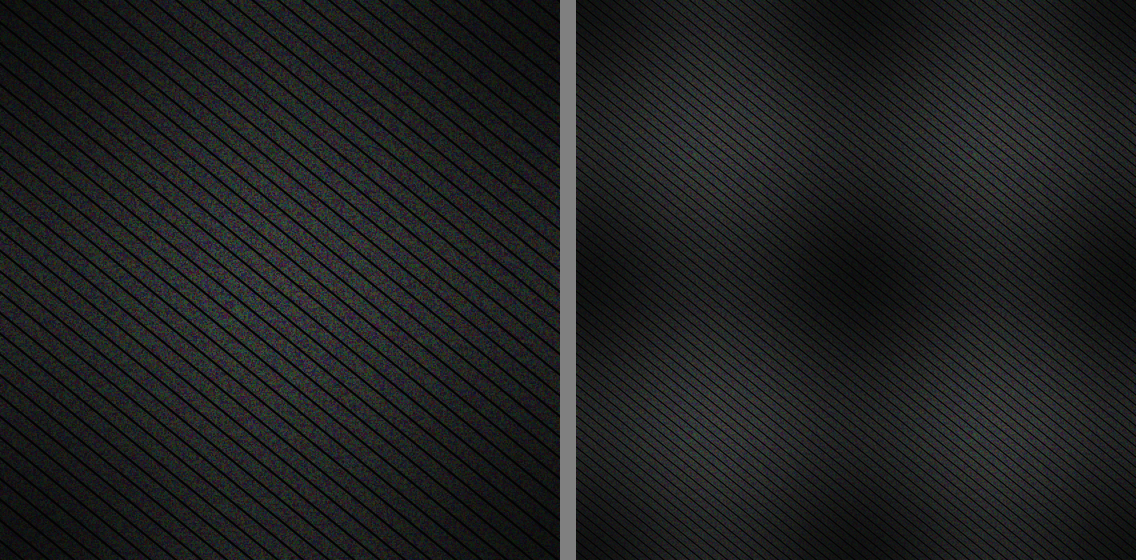
Left: one tile. Right: repeated 2 by 2.
Write a WebGL 1 fragment shader that draws this pattern.

```glsl
precision highp float;
// Dark diagonal pinstripes over fine coloured grain, lit softly from the centre.

uniform vec2 u_resolution;

const vec2  STRIPE_REPEATS  = vec2(22.0, 27.0); // whole counts across and down
const float STRIPE_PHASE    = 0.08;
const float LINE_HALF_WIDTH = 0.0019;           // in canvas widths
const float LINE_SOFTNESS   = 0.0013;
const vec3  LINE_COLOR      = vec3(0.008);
const vec3  CENTRE_COLOR    = vec3(0.208, 0.216, 0.216);
const vec3  CORNER_COLOR    = vec3(0.062, 0.065, 0.065);
const float GRAIN_CELLS     = 420.0;            // whole count, so the grain wraps
const float GRAIN_SHARPNESS = 7.0;
const float GRAIN_STRENGTH  = 0.70;
const float GRAIN_EVENNESS  = 0.2;              // share of brightness removed from the grain
const float TAU             = 6.2831853;

vec3 hash3(vec2 cell) {
  vec3 p = fract(cell.xyx * vec3(0.1031, 0.1030, 0.0973));
  p += dot(p, p.yxz + 33.33);
  return fract((p.xxy + p.yzz) * p.zyx);
}

// Smooth cellular noise: each jittered point spreads its own random colour.
vec3 colourGrain(vec2 uv) {
  vec2 p = uv * GRAIN_CELLS;
  vec2 base = floor(p);
  vec3 colourSum = vec3(0.0);
  float weightSum = 0.0;
  for (int j = -1; j <= 1; j++) {
    for (int i = -1; i <= 1; i++) {
      vec2 cell = base + vec2(float(i), float(j));
      vec2 wrapped = mod(cell, GRAIN_CELLS);
      vec2 offset = cell + 0.2 + 0.6 * hash3(wrapped + 517.0).xy - p;
      float weight = exp(-GRAIN_SHARPNESS * dot(offset, offset));
      colourSum += weight * hash3(wrapped);
      weightSum += weight;
    }
  }
  vec3 grain = 2.0 * colourSum / weightSum - 1.0;
  return grain - GRAIN_EVENNESS * dot(grain, vec3(1.0 / 3.0));
}

// Periodic light: 1 at the centre, 0 at the corners, level across the seams.
float centreGlow(vec2 uv) {
  vec2 wave = 0.5 - 0.5 * cos(TAU * uv);
  return 0.5 * (wave.x + wave.y);
}

// Coverage of the diagonal lines, falling from upper left to lower right.
float stripeMask(vec2 uv, float pixel) {
  float phase = dot(uv, STRIPE_REPEATS) + STRIPE_PHASE;
  float dist = abs(fract(phase + 0.5) - 0.5) / length(STRIPE_REPEATS);
  float soft = max(LINE_SOFTNESS, 0.7 * pixel);
  return 1.0 - smoothstep(LINE_HALF_WIDTH - soft, LINE_HALF_WIDTH + soft, dist);
}

void main() {
  vec2 uv = gl_FragCoord.xy / u_resolution;
  float pixel = 1.0 / min(u_resolution.x, u_resolution.y);

  vec3 color = mix(CORNER_COLOR, CENTRE_COLOR, centreGlow(uv));
  color *= 1.0 + GRAIN_STRENGTH * colourGrain(uv);
  color = mix(color, LINE_COLOR, stripeMask(uv, pixel));

  gl_FragColor = vec4(color, 1.0);
}
```
